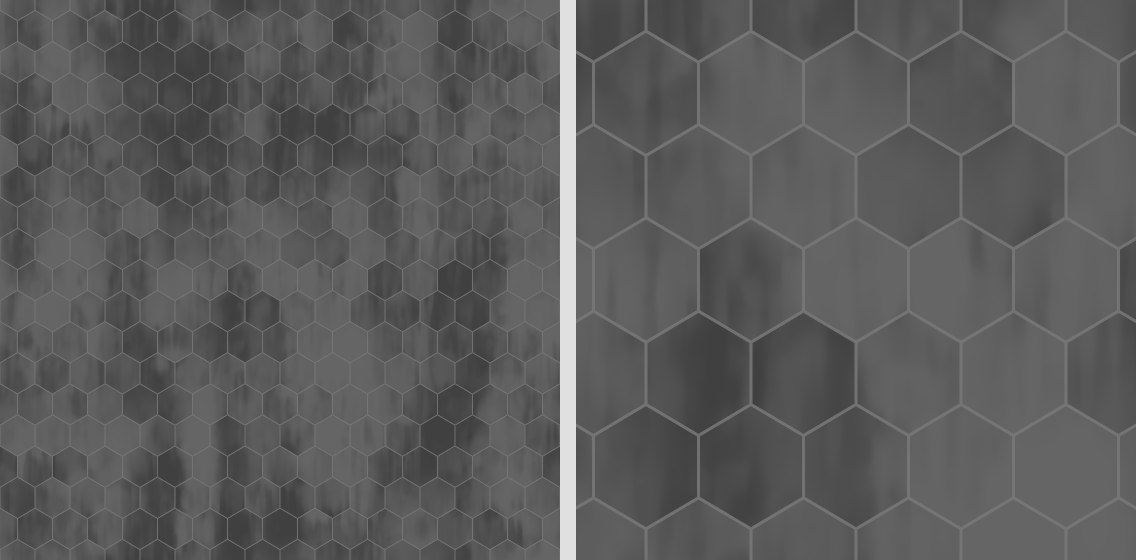
Left: the whole. Right: its middle third, enlarged.
Reproduce this pattern procedurally as a Shadertoy shader.

```glsl
const vec2 TILES = vec2(16.0, 18.0);       // columns, rows
const float LINE_WIDTH = 0.0018;           // share of the canvas width
const float LINE_OPACITY = 0.85;
const vec3 LINE_COLOR = vec3(0.47);
const vec3 DARK_COLOR = vec3(0.25);
const vec3 LIGHT_COLOR = vec3(0.395);

const vec2 STAIN_CELLS = vec2(18.0, 4.0);  // long vertical stains
const vec2 CLOUD_CELLS = vec2(12.0, 10.0); // soft patches
const vec2 MOTTLE_CELLS = vec2(34.0, 24.0);
const vec2 STREAK_CELLS = vec2(120.0, 16.0);
const vec2 GRAIN_CELLS = vec2(90.0, 64.0);
const float MEAN_TONE = 0.56;
const float STAIN_AMOUNT = 0.85;
const float CLOUD_AMOUNT = 0.5;
const float TILE_AMOUNT = 0.42;
const float MOTTLE_AMOUNT = 0.4;
const float STREAK_AMOUNT = 0.34;
const float GRAIN_AMOUNT = 0.16;
const float FEATHER = 0.035;               // ragging of stain outlines

const float CELL_SHARPNESS = 5.0;
const float SQRT3 = 1.7320508;

float hash(vec3 p) {
    p = fract(p * vec3(0.1031, 0.1030, 0.0973));
    p += dot(p, p.yzx + 33.33);
    return fract((p.x + p.y) * p.z);
}

// Smooth cellular noise in 0..1, centred on zero, wrapping at the canvas edge
float cellNoise(vec2 uv, vec2 cells, float seed) {
    vec2 p = uv * cells;
    vec2 base = floor(p);
    float total = 0.0;
    float weights = 0.0;
    for (int y = -1; y <= 1; y++) {
        for (int x = -1; x <= 1; x++) {
            vec2 cell = base + vec2(x, y);
            vec2 key = mod(cell, cells);
            vec2 jitter = vec2(hash(vec3(key, seed + 3.7)), hash(vec3(key, seed + 8.3)));
            vec2 offset = cell + 0.1 + 0.8 * jitter - p;
            float weight = exp(-CELL_SHARPNESS * dot(offset, offset));
            total += weight * hash(vec3(key, seed));
            weights += weight;
        }
    }
    return total / weights - 0.5;
}

// Returns the tile key in xy and the distance to its edge, in tile widths, in z
vec3 hexTile(vec2 uv) {
    vec2 spacing = vec2(1.0, SQRT3);
    vec2 grid = uv * TILES * vec2(1.0, 0.5);
    vec2 evenRow = vec2(floor(grid.x) + 0.5, floor(grid.y + 0.5));
    vec2 oddRow = vec2(floor(grid.x + 0.5), floor(grid.y) + 0.5);
    vec2 toEven = (grid - evenRow) * spacing;
    vec2 toOdd = (grid - oddRow) * spacing;
    bool even = dot(toEven, toEven) < dot(toOdd, toOdd);
    vec2 center = even ? evenRow : oddRow;
    vec2 d = abs(even ? toEven : toOdd);
    float edge = 0.5 - max(d.x, dot(d, vec2(0.5, 0.5 * SQRT3)));
    return vec3(2.0 * mod(center, TILES * vec2(1.0, 0.5)), edge);
}

// Weathering shared by the wall, broken up by each tile's own finish
float wornTone(vec2 uv, vec2 tile) {
    float tileTone = hash(vec3(tile, 21.0));
    float tileSeed = 40.0 + 60.0 * hash(vec3(tile, 5.0));
    float mottle = cellNoise(uv, MOTTLE_CELLS, tileSeed);
    float streak = cellNoise(uv, STREAK_CELLS, tileSeed + 11.0);
    float grain = cellNoise(uv, GRAIN_CELLS, 31.0);

    vec2 ragged = uv + FEATHER * vec2(0.35 * mottle + 0.2 * grain, mottle + streak);
    float stain = cellNoise(ragged, STAIN_CELLS, 1.0);
    float cloud = cellNoise(ragged, CLOUD_CELLS, 14.0);

    // Fine marks show mainly in the patches that have worn unevenly
    float wear = smoothstep(-0.35, 0.35, cloud + mottle);
    return MEAN_TONE + STAIN_AMOUNT * stain + CLOUD_AMOUNT * cloud
        + TILE_AMOUNT * (tileTone - 0.5) + MOTTLE_AMOUNT * mottle
        + mix(1.0, 0.4, wear) * (STREAK_AMOUNT * streak + GRAIN_AMOUNT * grain);
}

void mainImage(out vec4 fragColor, in vec2 fragCoord) {
    vec2 uv = fragCoord / iResolution.xy;
    vec3 tile = hexTile(uv);

    // Tile surface
    float tone = smoothstep(-0.1, 1.08, wornTone(uv, tile.xy));
    vec3 color = mix(DARK_COLOR, LIGHT_COLOR, tone);

    // Thin pale joints
    float halfLine = 0.5 * LINE_WIDTH * TILES.x;
    float halfPixel = 0.5 * TILES.x / iResolution.x;
    float line = 1.0 - smoothstep(halfLine - halfPixel, halfLine + halfPixel, tile.z);
    color = mix(color, LINE_COLOR, LINE_OPACITY * line);

    fragColor = vec4(color, 1.0);
}
```
